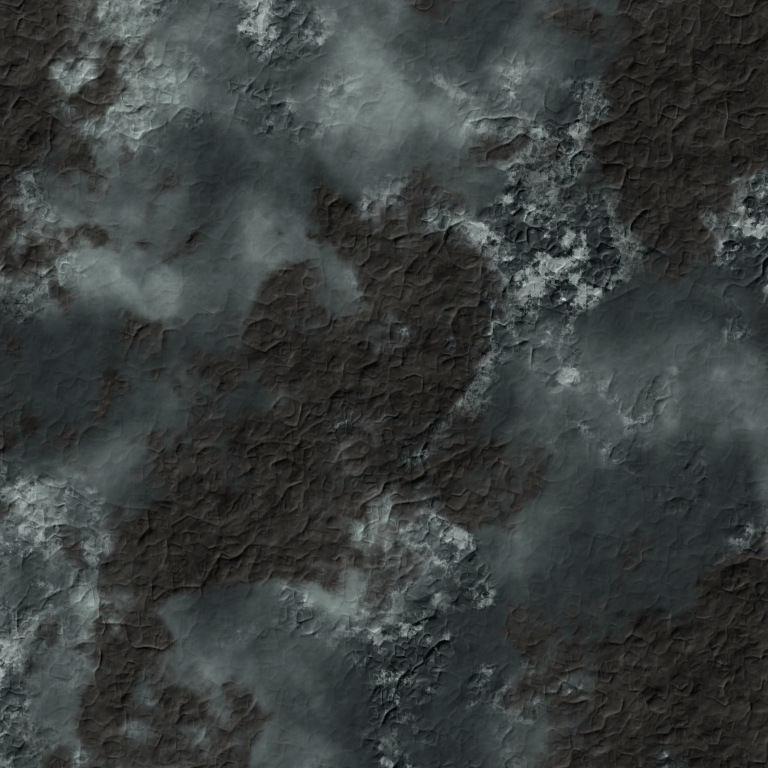
Reproduce this texture procedurally as a three.js fragment shader.

```glsl
varying vec2 vUv;

const float TAU = 6.2831853;
const vec3 ROCK_DARK = vec3(0.120, 0.112, 0.102);
const vec3 ROCK_PALE = vec3(0.205, 0.200, 0.188);
const vec3 SLATE_DEEP = vec3(0.165, 0.190, 0.193);
const vec3 SLATE_PALE = vec3(0.370, 0.410, 0.408);
const vec3 FROST = vec3(0.460, 0.510, 0.500);
const vec3 CRUST = vec3(0.640, 0.685, 0.675);
const vec2 ROCK_CENTRE = vec2(0.40, 0.48);
const vec2 LIGHT_STEP = vec2(-0.0016, 0.0022);
const float ROCK_SCALE = 6.0;
const float CLOUD_SCALE = 5.0;
const float PATCH_SCALE = 6.5;
const float FLAKE_SCALE = 34.0;
const float RELIEF_SCALE = 38.0;
const float ROCK_RELIEF = 0.48;
const float SLATE_RELIEF = 0.16;
const float CRUST_RELIEF = 0.75;
const float ROCK_BIAS = 0.005;

vec3 hash3(vec2 cell) {
  vec3 q = vec3(dot(cell, vec2(127.1, 311.7)),
                dot(cell, vec2(269.5, 183.3)),
                dot(cell, vec2(419.2, 371.9)));
  return fract(sin(q) * 43758.545);
}

// Smooth cellular noise: random cell values blended by distance
float cellNoise(vec2 p) {
  vec2 base = floor(p);
  vec2 local = fract(p);
  float total = 0.0;
  float weights = 0.0;
  for (int y = -1; y <= 1; y++) {
    for (int x = -1; x <= 1; x++) {
      vec2 offset = vec2(float(x), float(y));
      vec3 cell = hash3(base + offset);
      vec2 d = offset + cell.xy - local;
      float w = exp(-6.0 * dot(d, d));
      total += w * cell.z;
      weights += w;
    }
  }
  return total / weights;
}

float layeredCells(vec2 p, float gain) {
  float sum = 0.0;
  float amplitude = 1.0;
  float range = 0.0;
  for (int i = 0; i < 5; i++) {
    sum += amplitude * cellNoise(p);
    range += amplitude;
    amplitude *= gain;
    p = mat2(1.6, 1.2, -1.2, 1.6) * p + vec2(17.3, 9.1);
  }
  return sum / range;
}

// Creased surface height, used for the lighting
float creaseHeight(vec2 p) {
  float sum = 0.0;
  float amplitude = 0.5;
  p *= RELIEF_SCALE;
  for (int i = 0; i < 3; i++) {
    sum += amplitude * (1.0 - abs(2.0 * cellNoise(p) - 1.0));
    amplitude *= 0.55;
    p = mat2(1.5, 1.1, -1.1, 1.5) * p + vec2(5.7, 13.9);
  }
  return sum;
}

// Diagonal bands that repeat after half the canvas on both axes
float rockLayout(vec2 p) {
  vec2 q = p - ROCK_CENTRE;
  return cos(TAU * (q.x + q.y)) + cos(TAU * (q.x - q.y));
}

void main() {
  vec2 p = vUv;
  vec2 warped = p + 0.012 * sin(TAU * (p.yx * vec2(3.0, 4.0) + p * 2.0));

  float cloud = layeredCells(warped * CLOUD_SCALE + 31.0, 0.5);
  float patches = layeredCells(warped * PATCH_SCALE + 57.0, 0.55);
  float flakes = layeredCells(p * FLAKE_SCALE + 83.0, 0.7);
  float relief = creaseHeight(p) - creaseHeight(p + LIGHT_STEP);

  // Rock clumps with crumbled rims
  float field = 0.09 * rockLayout(p) + ROCK_BIAS
    + 1.05 * (layeredCells(warped * ROCK_SCALE, 0.58) - 0.5)
    + 0.28 * (flakes - 0.5);
  float rock = smoothstep(-0.09, 0.10, field);
  float open = 1.0 - rock;

  // Cloudy slate with pale frosted pools
  vec3 slate = mix(SLATE_DEEP, SLATE_PALE, smoothstep(0.30, 0.80, cloud));
  slate = mix(slate, FROST, 0.75 * smoothstep(0.60, 0.74, cloud));
  slate *= 0.80 + 0.40 * flakes;

  // Bright crust in flakes and along rims
  float crustArea = smoothstep(0.47, 0.66, patches) * open;
  float rim = exp(-pow((field + 0.07) / 0.025, 2.0));
  float crust = crustArea * max(smoothstep(0.50, 0.70, flakes), 0.5 * rim);

  vec3 stone = mix(ROCK_DARK, ROCK_PALE, smoothstep(0.25, 0.75, 0.6 * flakes + 0.4 * cloud));
  vec3 color = mix(slate, stone, rock);
  color = mix(color, CRUST, 0.75 * crust);

  float depth = mix(SLATE_RELIEF, ROCK_RELIEF, rock) + CRUST_RELIEF * crustArea;
  color += relief * depth * mix(vec3(0.96, 1.0, 1.0), vec3(1.0, 0.96, 0.90), rock);
  gl_FragColor = vec4(clamp(color, 0.03, 0.9), 1.0);
}
```
